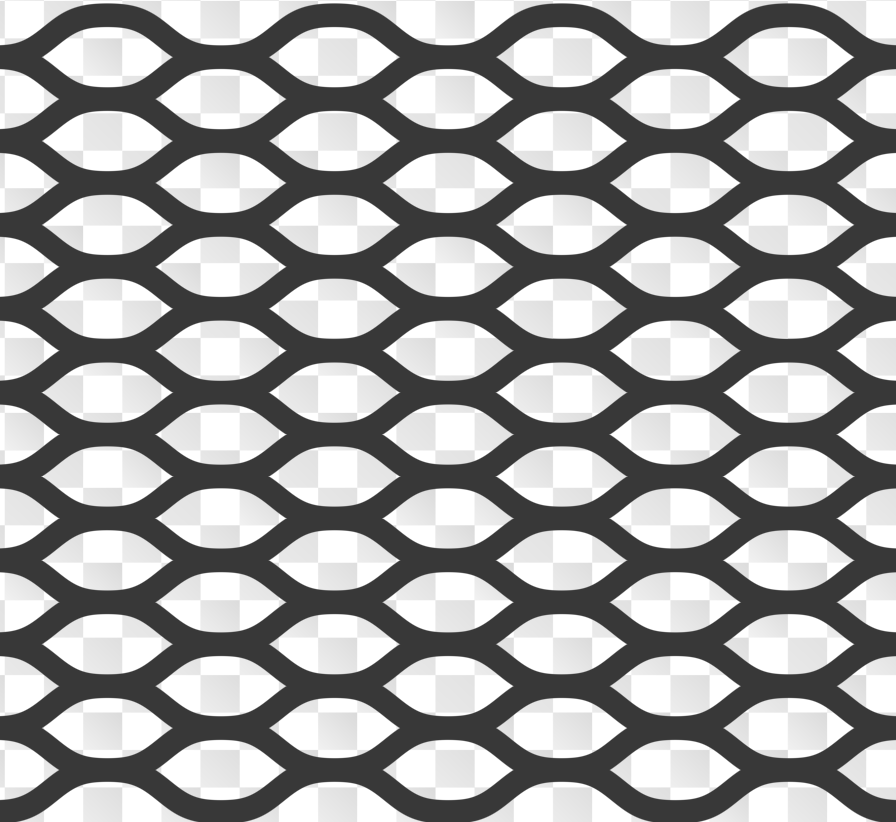
This pattern is drawn by a Shadertoy shader. Its source:

```glsl
#define STRANDS 19
#define FIRST_STRAND 0.0404
#define STRAND_PITCH 0.0468
#define WAVE_PERIOD 0.2535
#define CREST_X 0.1198
#define AMPLITUDE 0.0234
#define HALF_WIDTH 0.0132
#define CREST_FLATNESS 0.075
#define CHECK_SIZE vec2(0.0437, 0.0418)
#define CHECK_ORIGIN vec2(0.4861, 0.3772)
#define STEEL vec3(0.22)

const float PI = 3.14159265;

float hash(vec2 cell) {
    return fract(sin(dot(cell, vec2(127.1, 311.7))) * 43758.5453);
}

// Flattened cosine: x is the height, y its slope
vec2 wave(float x) {
    float k = 2.0 * PI / WAVE_PERIOD;
    float t = (x - CREST_X) * k;
    float height = cos(t) - CREST_FLATNESS * cos(3.0 * t);
    float slope = -k * (sin(t) - 3.0 * CREST_FLATNESS * sin(3.0 * t));
    return AMPLITUDE * vec2(height, slope) / (1.0 - CREST_FLATNESS);
}

// Signed distance to the mesh; neighbouring strands bow in opposite directions
float meshDistance(vec2 p) {
    vec2 w = wave(p.x);
    float nearest = 1.0;
    for (int i = 0; i < STRANDS; i++) {
        float bow = i % 2 == 0 ? -w.x : w.x;
        float middle = FIRST_STRAND + float(i) * STRAND_PITCH + bow;
        nearest = min(nearest, abs(p.y - middle));
    }
    return nearest * inversesqrt(1.0 + w.y * w.y) - HALF_WIDTH;
}

// White and grey checks, the grey ones shaded along a diagonal
vec3 checkerboard(vec2 p, float pixel) {
    vec2 q = (p - CHECK_ORIGIN) / CHECK_SIZE;
    vec2 side = clamp(sin(PI * q) * CHECK_SIZE / (PI * 0.6 * pixel), -1.0, 1.0);
    float white = 0.5 + 0.5 * side.x * side.y;
    vec2 local = fract(q);
    float diagonal = 0.5 * (local.x + 1.0 - local.y);
    float fade = mix(0.02, 0.1, hash(floor(q)));
    float grey = 0.9 + fade * (0.5 - diagonal);
    return vec3(mix(grey, 1.0, white));
}

void mainImage(out vec4 fragColor, in vec2 fragCoord) {
    // Canvas widths, measured down from the top left
    float pixel = 1.0 / iResolution.x;
    vec2 p = vec2(fragCoord.x, iResolution.y - fragCoord.y) * pixel;

    float opening = smoothstep(-0.8 * pixel, 0.8 * pixel, meshDistance(p));
    fragColor = vec4(mix(STEEL, checkerboard(p, pixel), opening), 1.0);
}
```
